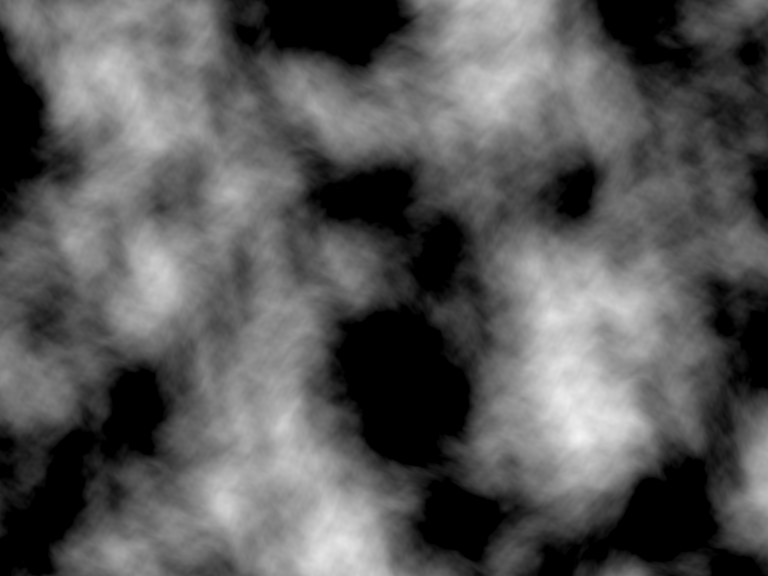
A WebGL 1 fragment shader for this texture:

```glsl
precision highp float;

uniform vec2 u_resolution;

const float TAU = 6.2831853;
const float GOLDEN_ANGLE = 2.399963;

// Cloud spectrum, in cycles per canvas height
const int WAVE_COUNT = 64;
const float BASE_FREQUENCY = 1.5;
const float FREQUENCY_RATIO = 1.07;
const float ROUGHNESS = 1.0;      // amplitude falls as frequency^-ROUGHNESS
const float DRIFT = 0.012;        // sideways bending of finer waves
const float SEED = 7.3;

// Tone
const float BRIGHTNESS = 0.278;
const float CONTRAST = 0.235;
const float GAMMA = 0.8;
const vec3 SHADOW_COLOR = vec3(0.0);
const vec3 CLOUD_COLOR = vec3(1.0);

float hash(float n) {
  return fract(sin(n * 12.9898 + SEED) * 4375.85);
}

// Layered sines in scattered directions, scaled to unit deviation
float cloudNoise(vec2 p) {
  float sum = 0.0;
  float variance = 0.0;
  float frequency = BASE_FREQUENCY;
  for (int i = 0; i < WAVE_COUNT; i++) {
    float index = float(i);
    float angle = index * GOLDEN_ANGLE + hash(index + 0.5);
    vec2 direction = vec2(cos(angle), sin(angle));
    float phase = TAU * (frequency * dot(p, direction) + hash(index));
    float amplitude = pow(frequency, -ROUGHNESS);
    sum += amplitude * sin(phase);
    variance += 0.5 * amplitude * amplitude;

    // Each wave bends the finer ones, so they never form straight bands
    vec2 sideways = vec2(-direction.y, direction.x);
    p += sideways * DRIFT * cos(phase) / frequency;
    frequency *= FREQUENCY_RATIO;
  }
  return sum / sqrt(variance);
}

void main() {
  vec2 p = gl_FragCoord.xy / u_resolution.y;

  // Low densities clip to solid black pools
  float density = max(BRIGHTNESS + CONTRAST * cloudNoise(p), 0.0);
  float light = min(pow(density, GAMMA), 1.0);
  gl_FragColor = vec4(mix(SHADOW_COLOR, CLOUD_COLOR, light), 1.0);
}
```
